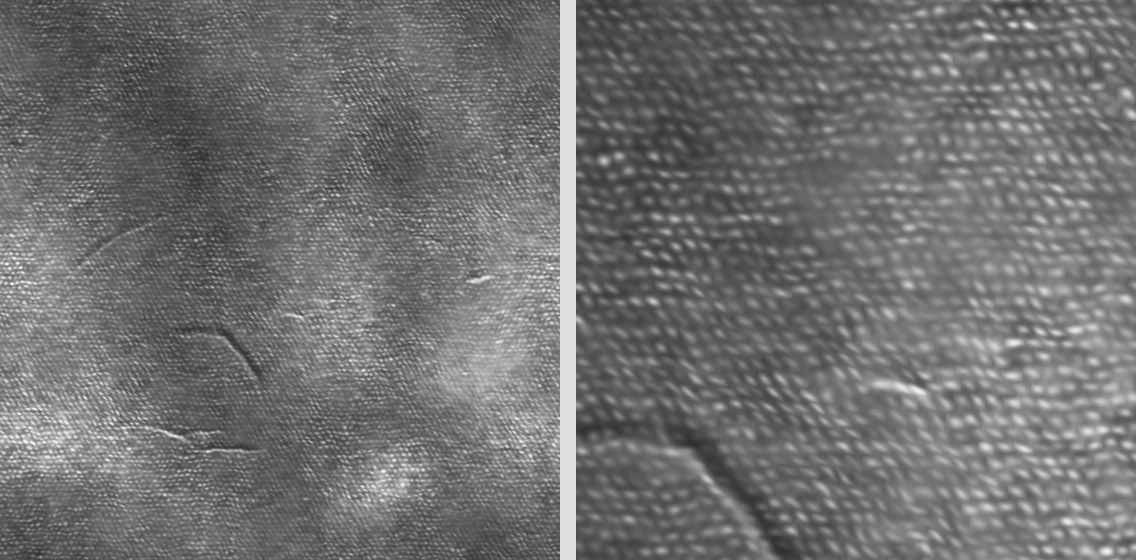
Left: the whole. Right: its middle third, enlarged.
This texture is drawn by a three.js fragment shader. Its source:

```glsl
// Worn grey woven cloth with pale rubbed patches, creases and bright flecks; tiles.
varying vec2 vUv;

const vec2 STITCHES = vec2(96.0, 116.0); // even row count keeps the stagger seamless
const float CLOTH_GREY = 0.408;

vec2 hash2(vec2 p) {
  vec3 q = fract(vec3(p.xyx) * vec3(0.1031, 0.1030, 0.0973));
  q += dot(q, q.yzx + 33.33);
  return fract((q.xx + q.yz) * q.zy);
}

// Whole cell index wrapped into 0 .. period - 1
vec2 wrapCell(vec2 cell, vec2 period) {
  return floor(mod(cell + 0.5, period));
}

float cornerSlope(vec2 cell, vec2 offset, vec2 period) {
  float angle = 6.2832 * hash2(wrapCell(cell, period) + period).x;
  return dot(vec2(cos(angle), sin(angle)), offset);
}

// Gradient noise that repeats once per unit of uv
float gradientNoise(vec2 uv, vec2 period) {
  vec2 p = uv * period;
  vec2 i = floor(p);
  vec2 f = p - i;
  vec2 s = f * f * f * (f * (f * 6.0 - 15.0) + 10.0);
  vec2 e = vec2(1.0, 0.0);
  float low = mix(cornerSlope(i, f, period), cornerSlope(i + e, f - e, period), s.x);
  float high = mix(cornerSlope(i + e.yx, f - e.yx, period),
                   cornerSlope(i + 1.0, f - 1.0, period), s.x);
  return mix(low, high, s.y);
}

float fbm(vec2 uv, vec2 period) {
  float sum = 0.0;
  float amplitude = 1.0;
  for (int i = 0; i < 5; i++) {
    sum += amplitude * gradientNoise(uv, period);
    period *= 2.0;
    amplitude *= 0.58;
  }
  return sum;
}

vec2 wrapOffset(vec2 uv, vec2 centre) {
  return fract(uv - centre + 0.5) - 0.5;
}

float patchMask(vec2 uv, vec2 centre, vec2 radius) {
  vec2 d = wrapOffset(uv, centre) / radius;
  return exp(-dot(d, d));
}

// Staggered slanted stitches: x = signed relief, y = sparkle
vec2 weave(vec2 uv, float tilt) {
  vec2 p = uv * STITCHES;
  p.x += 0.5 * mod(floor(p.y), 2.0);
  vec2 cell = floor(p);
  vec2 f = p - cell - 0.5;
  vec2 rnd = hash2(wrapCell(cell, STITCHES));
  f.y += tilt * f.x + 0.2 * (rnd.y - 0.5);
  vec2 d = f / vec2(0.40, 0.29);
  float stitch = exp(-dot(d, d));
  return vec2(stitch * (0.5 + rnd.x) - 0.32, stitch * pow(rnd.y, 14.0));
}

// Bent fold: a thin lit ridge with a wider shadow on its left side
float crease(vec2 uv, vec2 a, vec2 b, float bend, float width, float light, float shade) {
  vec2 along = b - a;
  float len = length(along);
  along /= len;
  vec2 d = wrapOffset(uv, 0.5 * (a + b));
  float t = dot(d, along) / len;
  float s = dot(d, vec2(-along.y, along.x)) - bend * (1.0 - 4.0 * t * t);
  float taper = 1.0 - smoothstep(0.2, 0.55, abs(t));
  float ridge = exp(-s * s / (width * width));
  float dip = (s - 2.2 * width) / (1.7 * width);
  return taper * (light * ridge - shade * exp(-dip * dip));
}

// Rare short bright scratches, each kept inside its own grid cell
float flecks(vec2 uv, float count) {
  vec2 cell = floor(uv * count);
  vec2 id = wrapCell(cell, vec2(count));
  vec2 d = uv * count - cell - 0.3 - 0.4 * hash2(id + 7.0);
  vec2 rnd = hash2(id + 51.0);
  d.y += (rnd.y - 0.35) * 1.4 * d.x;
  d /= vec2(0.08, 0.035);
  return step(0.90, rnd.x) * exp(-dot(d, d));
}

// Rolls highlights off gently below white
float shoulder(float grey) {
  return grey / pow(1.0 + pow(grey, 4.0), 0.25);
}

void main() {
  vec2 sway = vec2(fbm(vUv, vec2(5.0)), fbm(vUv, vec2(6.0)));
  vec2 pucker = vec2(gradientNoise(vUv, vec2(34.0)), gradientNoise(vUv, vec2(38.0)));
  vec2 loose = vUv + 0.045 * sway;
  vec2 bent = vUv + 0.006 * sway + 0.0045 * pucker;

  // Broad rubbed and dark areas
  float smoothArea = patchMask(loose, vec2(0.85, 0.36), vec2(0.09, 0.13));
  float rubbed = 0.58 * patchMask(loose, vec2(0.05, 0.22), vec2(0.21, 0.09))
    + 0.38 * patchMask(loose, vec2(0.62, 0.44), vec2(0.09, 0.15))
    + 0.56 * patchMask(loose, vec2(0.68, 0.14), vec2(0.07, 0.05))
    + 0.32 * patchMask(loose, vec2(0.98, 0.55), vec2(0.13, 0.22));
  float dark = 0.24 * patchMask(loose, vec2(0.24, 0.76), vec2(0.22, 0.24))
    + 0.26 * patchMask(loose, vec2(0.80, 0.23), vec2(0.09, 0.05))
    + 0.24 * patchMask(loose, vec2(0.90, 0.02), vec2(0.16, 0.10))
    + 0.18 * patchMask(loose, vec2(0.72, 0.72), vec2(0.06, 0.09));
  float tone = rubbed + 0.46 * smoothArea - dark + 0.31 * fbm(vUv, vec2(4.0, 3.0));

  // Threads, uneven rows and fine grain
  float tilt = 0.35 + 1.1 * gradientNoise(vUv, vec2(5.0));
  float patchy = gradientNoise(vUv, vec2(7.0)) + 0.8 * gradientNoise(vUv, vec2(22.0));
  float contrast = max(0.41 + 0.38 * patchy + 0.25 * rubbed, 0.1) * (1.0 - 0.65 * smoothArea);
  vec2 thread = weave(bent, tilt);
  tone += contrast * (thread.x + (0.3 + 0.7 * rubbed) * thread.y);
  tone += contrast * 0.50 * gradientNoise(bent, vec2(24.0, 116.0));
  tone += contrast * 0.50 * gradientNoise(vUv, vec2(150.0));
  tone += (0.16 + 0.45 * rubbed) * gradientNoise(bent, vec2(48.0, 64.0));

  // Folds and scratches
  tone += crease(bent, vec2(0.26, 0.235), vec2(0.345, 0.205), 0.004, 0.0035, 0.9, 0.25);
  tone += crease(bent, vec2(0.33, 0.198), vec2(0.48, 0.196), -0.004, 0.0030, 0.6, 0.45);
  tone += crease(bent, vec2(0.32, 0.220), vec2(0.41, 0.226), 0.003, 0.0030, 0.5, 0.25);
  tone += crease(bent, vec2(0.37, 0.425), vec2(0.47, 0.295), 0.008, 0.0045, 0.5, 0.55);
  tone += crease(bent, vec2(0.29, 0.400), vec2(0.42, 0.395), 0.006, 0.0040, 0.3, 0.40);
  tone += crease(bent, vec2(0.11, 0.490), vec2(0.34, 0.620), 0.022, 0.0035, 0.3, 0.18);
  tone += crease(bent, vec2(0.71, 0.580), vec2(0.81, 0.545), 0.006, 0.0030, 0.3, 0.15);
  tone += crease(bent, vec2(0.83, 0.494), vec2(0.88, 0.506), 0.002, 0.0040, 0.8, 0.20);
  tone += crease(bent, vec2(0.50, 0.440), vec2(0.55, 0.428), 0.002, 0.0040, 0.7, 0.20);
  tone += 0.6 * flecks(vUv, 14.0);

  gl_FragColor = vec4(vec3(shoulder(CLOTH_GREY * exp(tone))), 1.0);
}
```
